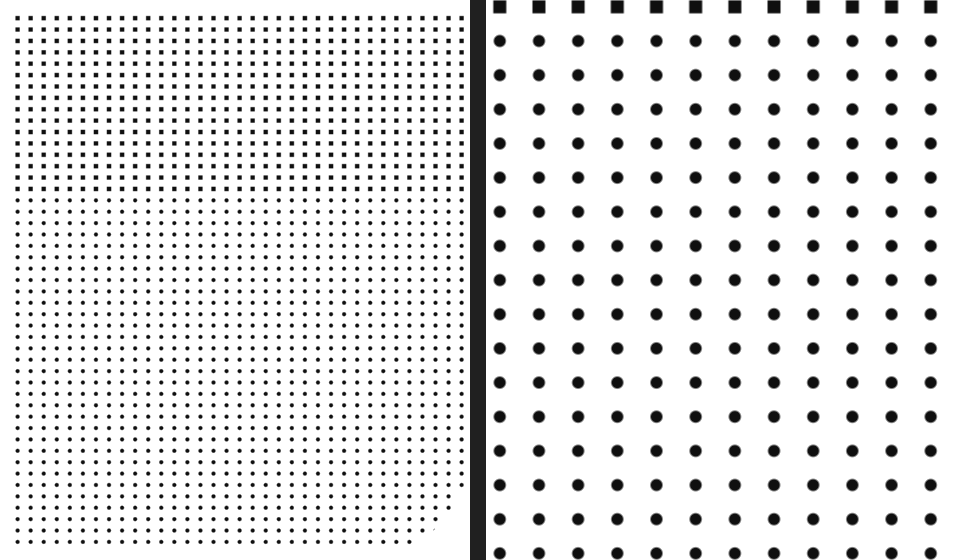
Left, the full canvas; right, a detail of the centre.
Give the GLSL for this pattern, as a WebGL 1 fragment shader.

```glsl
precision highp float;
// A grid of 35 by 47 small dark dots on white: square in the top 16 rows,
// round below, with the lower right corner cut off along a diagonal.
// Each pixel finds its nearest dot and takes the soft coverage of its shape.

uniform vec2 u_resolution;

// Coverage of a square, as the product of its coverage along each axis.
float squareCoverage(vec2 p, float halfSide, float soft) {
  vec2 c = clamp((halfSide - abs(p)) / soft + 0.5, 0.0, 1.0);
  return c.x * c.y;
}

float discCoverage(vec2 p, float radius, float soft) {
  return clamp((radius - length(p)) / soft + 0.5, 0.0, 1.0);
}

float segmentDistance(vec2 p, vec2 a, vec2 b) {
  vec2 ab = b - a;
  float t = clamp(dot(p - a, ab) / dot(ab, ab), 0.0, 1.0);
  return length(p - a - ab * t);
}

void main() {
  // The canvas is 512 units high, measured from the top left.
  float unit = 512.0 / u_resolution.y;
  vec2 pos = vec2(gl_FragCoord.x, u_resolution.y - gl_FragCoord.y) * unit;
  float soft = unit + 0.3;

  // Nearest dot of the grid.
  vec2 pitch = vec2(11.94, 10.41);
  vec2 first = vec2(16.1, 16.6);
  vec2 last = vec2(34.0, 46.0);
  vec2 cell = clamp(floor((pos - first) / pitch + 0.5), vec2(0.0), last);
  vec2 local = pos - first - cell * pitch;

  // Squares above, discs below.
  float ink = cell.y < 15.5
    ? squareCoverage(local, 1.98, soft)
    : discCoverage(local, 1.82, soft);

  // Whole dots drop out beyond the diagonal corner cut.
  vec2 inset = (last - cell) * pitch;
  ink *= step(42.4, inset.x + inset.y);

  // Faint sliver of one dot left on the cut.
  float sliver = segmentDistance(pos, vec2(396.4, 484.5), vec2(397.4, 483.7));
  ink = max(ink, 0.6 * clamp((0.3 - sliver) / soft + 0.5, 0.0, 1.0));

  gl_FragColor = vec4(mix(vec3(1.0), vec3(0.06), ink), 1.0);
}
```
